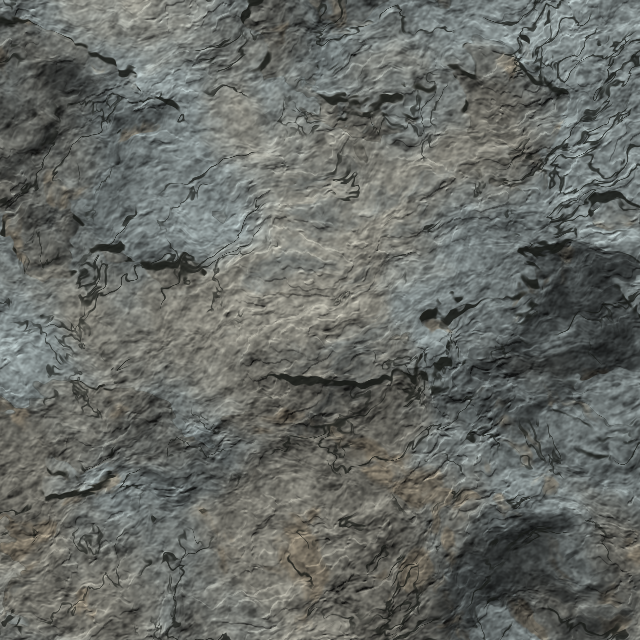
Reproduce this texture procedurally as a Shadertoy shader.

```glsl
// Weathered grey rock face with pale broken ledges, slanted strata, cracks and gritty pits

const float STRATA_ANGLE = 0.52;
const vec2 LIGHT_DIR = vec2(-0.34, 0.94);
const vec3 WARM_TINT = vec3(1.01, 1.00, 0.93);
const vec3 COOL_TINT = vec3(0.95, 1.02, 1.02);
const vec3 RUST_TINT = vec3(1.12, 1.00, 0.82);
const vec3 CREVICE = vec3(0.090, 0.100, 0.085);
const float SMOOTH = 0.5;
const float ROUGH = 0.62;

float hash(vec2 p) {
    return fract(sin(dot(p, vec2(127.1, 311.7))) * 43758.5453);
}

float noise(vec2 p) {
    vec2 cell = floor(p), f = fract(p);
    f = f * f * (3.0 - 2.0 * f);
    float low = mix(hash(cell), hash(cell + vec2(1, 0)), f.x);
    float high = mix(hash(cell + vec2(0, 1)), hash(cell + vec2(1, 1)), f.x);
    return mix(low, high, f.y);
}

vec2 rotate(vec2 p, float angle) {
    float c = cos(angle), s = sin(angle);
    return vec2(c * p.x + s * p.y, c * p.y - s * p.x);
}

// Layered noise, normalised to 0..1; gain sets how rough it is
float fbm(vec2 p, int octaves, float gain) {
    float sum = 0.0, weight = 1.0, total = 0.0;
    for (int i = 0; i < octaves; i++) {
        sum += weight * noise(p);
        total += weight;
        weight *= gain;
        p = p * 2.03 + vec2(19.7, 7.3);
    }
    return sum / total;
}

vec2 warp(vec2 p, float amount) {
    vec2 shift = vec2(fbm(p * 5.0, 5, ROUGH), fbm(p * 5.0 + 31.0, 5, ROUGH));
    return p + amount * (shift - 0.5);
}

// Flat treads joined by steep lips
float terrace(float height, float steps, float lip) {
    float t = height * steps;
    return (floor(t) + smoothstep(1.0 - lip, 1.0, fract(t))) / steps;
}

// Surface height: rough blocks, layered strata and small broken steps
float relief(vec2 p) {
    vec2 q = warp(p, 0.09);
    float blocks = fbm(rotate(q, 0.25) * vec2(6.0, 8.0) + 3.0, 6, ROUGH);
    float strata = fbm(rotate(q, STRATA_ANGLE) * vec2(7.0, 18.0), 4, ROUGH);
    float broken = smoothstep(0.38, 0.66, fbm(p * 7.0 + 57.0, 3, SMOOTH));
    float steps = terrace(mix(blocks, strata, 0.4), 11.0, 0.2);
    return 0.036 * blocks + 0.012 * strata + 0.026 * broken * steps;
}

float slabField(vec2 p) {
    vec2 q = rotate(warp(p, 0.12), -0.2);
    return fbm(q * vec2(3.0, 4.3) + vec2(8.3, 2.6), 6, 0.54);
}

float slabMask(float field) {
    return smoothstep(0.565, 0.577, field);
}

// Thin line along the middle level of a rough noise field
float crack(vec2 p, float width) {
    return 1.0 - smoothstep(0.2 * width, width, abs(fbm(p, 5, 0.56) - 0.5));
}

// Breaks lines into short separate runs
float breakUp(vec2 p, float start) {
    return smoothstep(start, start + 0.1, fbm(p, 3, SMOOTH));
}

void mainImage(out vec4 fragColor, in vec2 fragCoord) {
    vec2 p = fragCoord / iResolution.y;
    vec2 bent = warp(p, 0.12);
    vec2 along = rotate(bent, STRATA_ANGLE);
    vec2 straight = rotate(p, STRATA_ANGLE);

    // Light from the upper left
    float reach = 0.0022;
    float slope = (relief(p) - relief(p + LIGHT_DIR * reach)) / reach;
    float shade = clamp(slope, -1.2, 0.9);

    // Pale slabs and the thin shadows under their overhanging lips
    float field = slabField(p);
    float slab = slabMask(field);
    float drop = 0.015 * smoothstep(0.35, 0.85, noise(p * 13.0 + 4.0));
    float overhang = slabMask(slabField(p + vec2(-0.3, 1.0) * drop)) * (1.0 - slab);

    // Tone: broad patches, relief, mineral grain and small dark pits
    float patches = fbm(bent * 5.0 + 71.0, 5, SMOOTH) - 0.5;
    float grain = fbm(straight * vec2(105.0, 140.0), 2, 0.8) - 0.5;
    float pits = smoothstep(0.58, 0.76, fbm(straight * vec2(30.0, 58.0) + 9.0, 3, ROUGH));
    float tone = 0.408 + 0.27 * patches + 0.19 * shade + 0.29 * grain - 0.12 * pits;
    tone += 0.06 * slab + 0.05 * smoothstep(0.45, 0.68, field);

    // Dark damp bands that follow the strata
    float damp = smoothstep(0.55, 0.72, fbm(along * vec2(4.0, 10.0) + 23.0, 6, 0.58));
    tone *= 1.0 - 0.48 * damp * (1.0 - 0.7 * slab);

    // Warm and cool stone with faint rust
    float cool = smoothstep(0.38, 0.68, fbm(bent * 4.0 + 43.0, 5, SMOOTH) + 0.10 * slab);
    cool = max(cool, 0.6 * damp);
    float rust = smoothstep(0.60, 0.74, fbm(bent * 17.0 + 91.0, 4, SMOOTH)) * (1.0 - slab);
    vec3 tint = mix(mix(WARM_TINT, COOL_TINT, cool), RUST_TINT, 0.5 * rust);
    vec3 color = max(tone, 0.07) * tint;

    // Short cracks along and across the layers
    float layerCrack = crack(along * vec2(6.0, 14.0) + 12.0, 0.019) * breakUp(p * 11.0 + 37.0, 0.50);
    float crossCrack = crack(bent * vec2(13.0, 9.0) + 65.0, 0.018) * breakUp(p * 13.0 + 83.0, 0.54);
    float depth = max(0.85 * overhang, max(0.75 * layerCrack, 0.6 * crossCrack));
    color = mix(color, CREVICE, depth);

    fragColor = vec4(clamp(color, 0.0, 1.0), 1.0);
}
```
